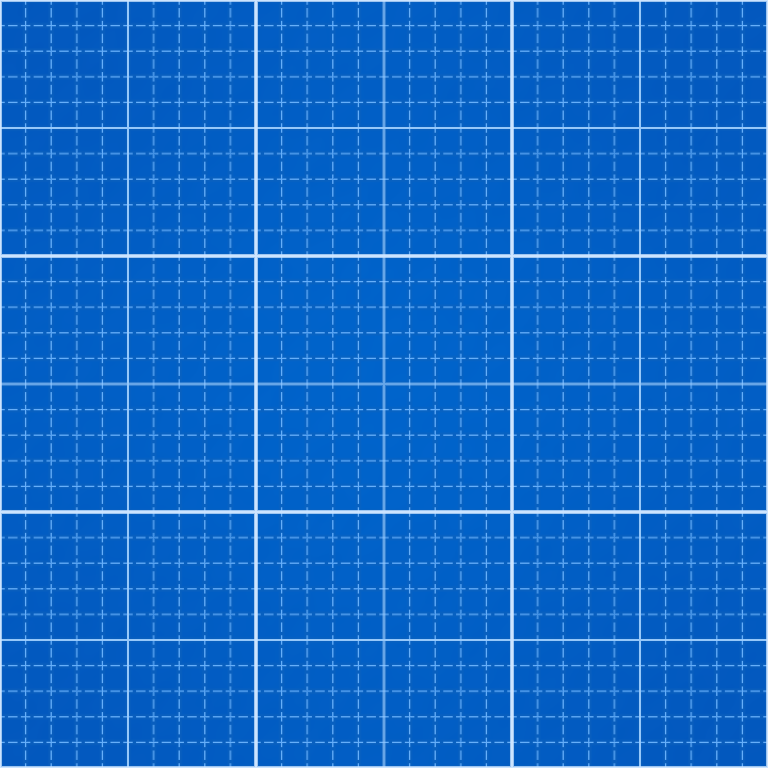
Reproduce this pattern procedurally as a Shadertoy shader.

```glsl
// Blueprint graph paper: 3 x 3 bold squares, halved by fine solid lines and
// split into 30 x 30 dashed cells, on blue paper that is lighter at the centre.
// Each axis finds its nearest ruling; lines use exact box-filtered coverage.

const float CELLS      = 30.0;   // dashed cells across the canvas
const float MID_STEP   = 5.0;    // cells between fine solid lines
const float MAJOR_STEP = 10.0;   // cells between bold lines
const float SOFT_STEP  = 3.0;    // every third thin line is softer

const float MAJOR_WIDTH = 0.0046;
const float MID_WIDTH   = 0.0025;
const float MINOR_WIDTH = 0.0017;
const float HALO_WIDTH  = 0.0050;

const float DASHES    = 2.0;     // dashes per cell
const float DASH_FILL = 0.74;    // inked part of each dash period
const float SOFT_WIDEN = 1.5;
const float SOFT_FADE  = 0.64;

const vec3 PAPER_CENTRE = vec3(0.000, 0.390, 0.795);
const vec3 PAPER_EDGE   = vec3(0.010, 0.345, 0.745);
const vec3 HALO_INK     = vec3(0.060, 0.385, 0.735);
const vec3 MINOR_INK    = vec3(0.400, 0.685, 0.980);
const vec3 MID_INK      = vec3(0.610, 0.800, 0.990);
const vec3 MAJOR_INK    = vec3(0.800, 0.895, 1.000);

const float TAU = 6.2831853;

// Share of a pixel covered by a band centred at distance zero
float bandCoverage(float dist, float width, float pixel) {
    float h = 0.5 * width;
    return (clamp(dist + 0.5 * pixel, -h, h) - clamp(dist - 0.5 * pixel, -h, h)) / pixel;
}

bool isMultiple(float index, float stride) {
    return mod(index + 0.5, stride) < 1.0;
}

// Dashes centred on the crossings
float dashCoverage(float along, float pixel) {
    float period = 1.0 / (CELLS * DASHES);
    float dist = (fract(along / period + 0.5) - 0.5) * period;
    return bandCoverage(dist, DASH_FILL * period, pixel);
}

// Coverage of the nearest ruling: x minor, y mid, z major, w halo
vec4 ruling(float across, float along, vec2 pixel) {
    float index = round(across * CELLS);
    float dist = across - index / CELLS;
    bool major = isMultiple(index, MAJOR_STEP);
    bool mid = !major && isMultiple(index, MID_STEP);
    bool soft = isMultiple(index, SOFT_STEP);
    float widen = soft ? SOFT_WIDEN : 1.0;
    float fade = soft ? SOFT_FADE : 1.0;

    vec4 ink = vec4(0.0);
    if (major) {
        ink.z = bandCoverage(dist, MAJOR_WIDTH, pixel.x);
    } else if (mid) {
        ink.y = fade * bandCoverage(dist, MID_WIDTH * widen, pixel.x);
    } else {
        ink.x = fade * bandCoverage(dist, MINOR_WIDTH * widen, pixel.x)
              * dashCoverage(along, pixel.y);
    }
    ink.w = 1.0 - smoothstep(0.4 * HALO_WIDTH, HALO_WIDTH, abs(dist));
    return ink;
}

// Blue ground with a wrapping glow and a faint layered-sine mottle
vec3 paper(vec2 uv) {
    vec2 wave = cos(TAU * uv);
    float glow = 0.5 - 0.25 * (wave.x + wave.y);
    float mottle = sin(TAU * (7.0 * uv.x + 3.0 * uv.y))
                 * sin(TAU * (11.0 * uv.y - 4.0 * uv.x))
                 + 0.5 * sin(TAU * (19.0 * uv.x - 13.0 * uv.y));
    return mix(PAPER_EDGE, PAPER_CENTRE, glow) + 0.002 * mottle;
}

void mainImage(out vec4 fragColor, in vec2 fragCoord) {
    vec2 uv = fragCoord / iResolution.xy;
    vec2 pixel = 1.0 / iResolution.xy;

    vec4 vertical = ruling(uv.x, uv.y, pixel);
    vec4 horizontal = ruling(uv.y, uv.x, pixel.yx);
    vec4 ink = max(vertical, horizontal);

    // Paint from the faintest layer to the boldest
    vec3 color = mix(paper(uv), HALO_INK, 0.5 * ink.w);
    color = mix(color, MINOR_INK, ink.x);
    color = mix(color, MID_INK, ink.y);
    color = mix(color, MAJOR_INK, ink.z);
    fragColor = vec4(color, 1.0);
}
```
